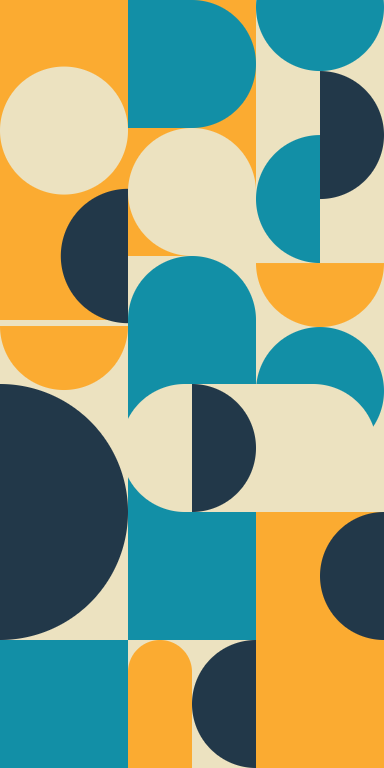
Reproduce this background procedurally as a Shadertoy shader.

```glsl
// Geometric mosaic of discs, half discs, arches and squares on a 3 by 6 grid.
// Each shape is a signed distance in cell units, painted back to front
// with an edge one pixel wide. Cell coordinates run right and down.

const vec3 CREAM  = vec3(0.925, 0.886, 0.753);
const vec3 TEAL   = vec3(0.071, 0.561, 0.651);
const vec3 ORANGE = vec3(0.984, 0.671, 0.192);
const vec3 NAVY   = vec3(0.133, 0.220, 0.286);

const vec2 LEFT  = vec2(-1.0, 0.0);
const vec2 RIGHT = vec2(1.0, 0.0);
const vec2 DOWN  = vec2(0.0, 1.0);

float disc(vec2 p, vec2 center, float radius) {
    return length(p - center) - radius;
}

// Half of a disc, bulging towards the unit vector facing
float halfDisc(vec2 p, vec2 center, float radius, vec2 facing) {
    return max(disc(p, center, radius), -dot(p - center, facing));
}

float box(vec2 p, vec2 cornerMin, vec2 cornerMax) {
    vec2 d = max(cornerMin - p, p - cornerMax);
    return max(d.x, d.y);
}

// Bar with a round cap at start and a flat end after the given span
float arch(vec2 p, vec2 start, float radius, vec2 along, float span) {
    float t = dot(p - start, along);
    return max(disc(p, start + along * max(t, 0.0), radius), t - span);
}

float capsule(vec2 p, vec2 a, vec2 b, float radius) {
    vec2 ab = b - a;
    float t = clamp(dot(p - a, ab) / dot(ab, ab), 0.0, 1.0);
    return disc(p, a + ab * t, radius);
}

vec3 paint(vec3 under, vec3 ink, float dist, float pixel) {
    return mix(under, ink, clamp(0.5 - dist / pixel, 0.0, 1.0));
}

void mainImage(out vec4 fragColor, in vec2 fragCoord) {
    vec2 p = fragCoord / iResolution.xy * vec2(3.0, 6.0);
    p.y = 6.0 - p.y;
    float px = 6.0 / iResolution.y;
    vec3 color = CREAM;

    // Left column
    color = paint(color, ORANGE, box(p, vec2(0.0), vec2(1.0, 2.5)), px);
    color = paint(color, CREAM, disc(p, vec2(0.5, 1.02), 0.5), px);
    color = paint(color, NAVY, halfDisc(p, vec2(1.0, 2.0), 0.525, LEFT), px);
    color = paint(color, ORANGE, halfDisc(p, vec2(0.5, 2.547), 0.5, DOWN), px);
    color = paint(color, NAVY, halfDisc(p, vec2(0.0, 4.0), 1.0, RIGHT), px);
    color = paint(color, TEAL, box(p, vec2(0.0, 5.0), vec2(1.0, 6.0)), px);

    // Middle column, upper cells
    color = paint(color, ORANGE, box(p, vec2(1.0, 0.0), vec2(2.0)), px);
    color = paint(color, TEAL, arch(p, vec2(1.5, 0.5), 0.5, LEFT, 0.5), px);
    float roundedTile = min(disc(p, vec2(1.5), 0.5), box(p, vec2(1.5), vec2(2.0)));
    color = paint(color, CREAM, roundedTile, px);
    color = paint(color, TEAL, arch(p, vec2(1.5, 2.5), 0.5, DOWN, 2.5), px);

    // Right column, upper cells
    color = paint(color, TEAL, disc(p, vec2(2.5, 0.055), 0.5), px);
    color = paint(color, NAVY, halfDisc(p, vec2(2.5, 1.055), 0.5, RIGHT), px);
    color = paint(color, TEAL, halfDisc(p, vec2(2.5, 1.555), 0.5, LEFT), px);
    color = paint(color, ORANGE, halfDisc(p, vec2(2.5, 2.055), 0.5, DOWN), px);
    color = paint(color, TEAL, disc(p, vec2(2.5, 3.055), 0.5), px);

    // Wide capsule, kept clear of the left column
    float band = capsule(p, vec2(1.445, 3.5), vec2(2.445, 3.5), 0.5);
    color = paint(color, CREAM, max(band, 1.0 - p.x), px);
    color = paint(color, NAVY, halfDisc(p, vec2(1.5, 3.5), 0.5, RIGHT), px);

    // Lower cells
    color = paint(color, ORANGE, box(p, vec2(2.0, 4.0), vec2(3.0, 6.0)), px);
    color = paint(color, NAVY, halfDisc(p, vec2(3.0, 4.5), 0.5, LEFT), px);
    color = paint(color, ORANGE, arch(p, vec2(1.25, 5.25), 0.25, DOWN, 1.0), px);
    color = paint(color, NAVY, halfDisc(p, vec2(2.0, 5.5), 0.5, LEFT), px);

    fragColor = vec4(color, 1.0);
}
```
